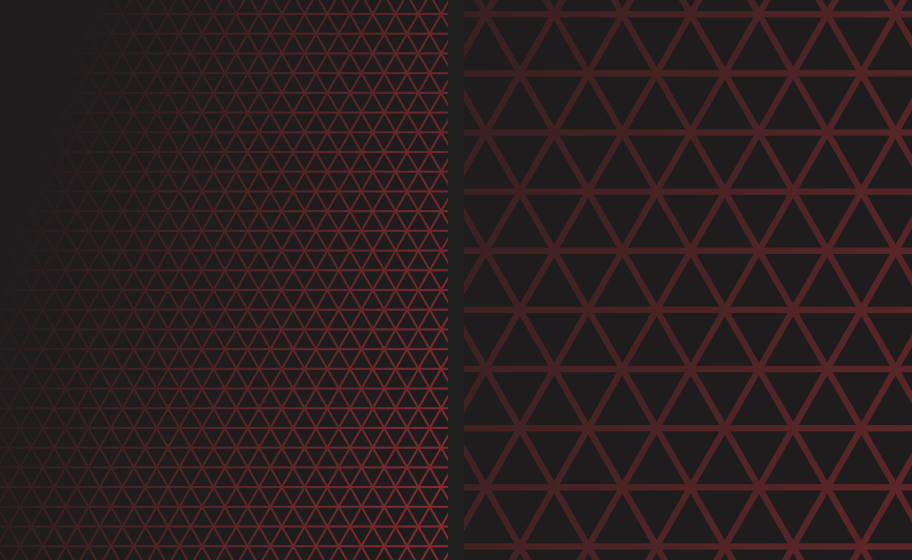
Left, the full canvas; right, a detail of the centre.
Reproduce this pattern procedurally as a WebGL 2 fragment shader.

```glsl
#version 300 es
precision highp float;
// Triangular lattice of thin red lines fading into charcoal toward the upper left.

uniform vec2 u_resolution;
out vec4 outColor;

// Lengths are fractions of the canvas height.
const float ROW_PITCH  = 0.0352;               // spacing of parallel lines
const float LINE_WIDTH = 0.0038;
const vec2  VERTEX     = vec2(0.7674, 0.0246); // one lattice crossing
const float FADE_START = 0.124;                // where lines begin to show on the top edge
const float FADE_SPAN  = 0.996;
const float FADE_TILT  = 0.32;                 // how far the fade leans with depth

const vec3 CHARCOAL = vec3(0.116, 0.111, 0.109);
const vec3 RED_LINE = vec3(0.520, 0.172, 0.188);

// Distance to the nearest of a family of parallel lines with the given unit normal.
float lineDistance(vec2 p, vec2 normal) {
    float rows = dot(p, normal) / ROW_PITCH;
    return abs(fract(rows + 0.5) - 0.5) * ROW_PITCH;
}

// Distance to the nearest edge of the equilateral triangle grid.
float latticeDistance(vec2 p) {
    const float COS30 = 0.866025;
    float level   = lineDistance(p, vec2(0.0, 1.0));
    float rising  = lineDistance(p, vec2(COS30, -0.5));
    float falling = lineDistance(p, vec2(COS30, 0.5));
    return min(level, min(rising, falling));
}

void main() {
    vec2 p = gl_FragCoord.xy / u_resolution.y;
    float pixel = 1.0 / u_resolution.y;

    // Antialiased line coverage
    float edge = 0.5 * LINE_WIDTH - latticeDistance(p - VERTEX);
    float coverage = clamp(edge / pixel + 0.5, 0.0, 1.0);

    // Tilted fade, strongest at the lower right
    float along = p.x + FADE_TILT * (1.0 - p.y);
    float strength = clamp((along - FADE_START) / FADE_SPAN, 0.0, 1.0);

    outColor = vec4(mix(CHARCOAL, RED_LINE, coverage * strength), 1.0);
}
```
